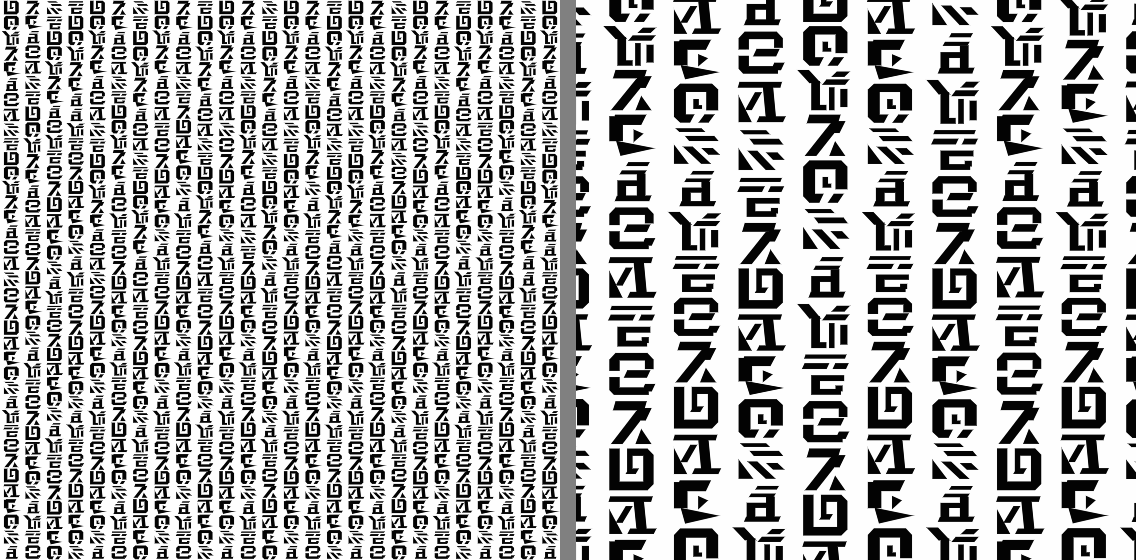
Left: the whole. Right: its middle third, enlarged.
This pattern is drawn by a three.js fragment shader. Its source:

```glsl
// Columns of angular black invented glyphs on white, 26 across and 37 down.
varying vec2 vUv;

float hash(float n) { return fract(sin(n * 12.9898) * 4375.85); }

// Box from left, bottom to right, top, leaning by slant
float bar(vec2 p, float l, float b, float r, float t, float slant) {
  vec2 q = p - 0.5 * vec2(l + r, b + t);
  q.x -= slant * q.y;
  vec2 d = abs(q) - 0.5 * vec2(r - l, t - b);
  return max(d.x * inversesqrt(1.0 + slant * slant), d.y);
}

float edge(vec2 p, vec2 a, vec2 b) {
  vec2 e = normalize(b - a);
  return dot(p - a, vec2(e.y, -e.x));
}

// Counter-clockwise triangle
float tri(vec2 p, vec2 a, vec2 b, vec2 c) {
  return max(edge(p, a, b), max(edge(p, b, c), edge(p, c, a)));
}

float join(float a, float b, float c, float d) { return min(min(a, b), min(c, d)); }

// Signed distance to one of ten glyphs, in a cell 40 units wide
float glyph(vec2 p, float kind) {
  float chamfer = (abs(p.x) + abs(p.y) - 23.0) * 0.707;
  if (kind < 0.5) { // open box with inner hook
    float d = join(bar(p, -14., -13., -7., 13., 0.), bar(p, -14., -13., 14., -7., 0.),
                   bar(p, 7., -13., 14., 13., 0.), bar(p, -3., 8., 14., 13., 0.));
    d = min(d, min(bar(p, -3., -3., 1., 10., 0.), bar(p, -3., -3., 4., 1., 0.6)));
    return max(d, (p.x + abs(p.y) - 23.0) * 0.707);
  }
  if (kind < 1.5) { // hooked arch with split foot
    float d = join(bar(p, -14., -13., -6., 13., 0.), bar(p, -14., 7., 14., 13., 0.),
                   bar(p, 6., -5., 14., 13., 0.), bar(p, -14., -13., -2., -7., 0.5));
    d = join(d, bar(p, -2., -4., 2., 3., 0.), bar(p, 0., -4., 4., -1., 0.),
             bar(p, 3., -13., 10., -7., 0.7));
    return max(d, chamfer);
  }
  if (kind < 2.5) { // forked stem with legs
    float d = join(bar(p, -14., 4., -6., 13., -0.9), bar(p, -9., -13., -3., 6., 0.),
                   bar(p, -9., -13., 1., -9., 0.), bar(p, -1., 3., 14., 7., 0.8));
    return join(d, bar(p, 2., -13., 6., 2., 0.), bar(p, 9., -11., 14., 1., 0.),
                bar(p, 5., 8., 14., 12., 1.));
  }
  if (kind < 3.5) // bent diagonal with foot
    return join(bar(p, -11., 7., 9., 13., 0.3), bar(p, -5., -13., 3., 8., 0.8),
                bar(p, 3., 1., 11., 9., 0.5),
                tri(p, vec2(2., -13.), vec2(13., -13.), vec2(6., -3.)));
  if (kind < 4.5) // crown with blade
    return join(bar(p, -14., -4., -5., 12., 0.), bar(p, -12., 6., 8., 13., 0.5),
                tri(p, vec2(-7., -13.), vec2(16., -8.), vec2(-10., -3.)),
                tri(p, vec2(1., -5.), vec2(8., 1.), vec2(1., 4.)));
  if (kind < 5.5) // small hooked body under two strokes
    return min(min(bar(p, -9., -12., -3., 1., 0.), bar(p, -3., 9., 11., 12., 0.6)),
               join(bar(p, -7., 4., 9., 7., 0.6), bar(p, 3., -12., 9., 5., 0.),
                    bar(p, -10., -12., 12., -8., 0.4), bar(p, -7., -3., 5., 1., 0.)));
  if (kind < 6.5) { // paired brackets
    float d = join(bar(p, -14., 8., 14., 13., 0.), bar(p, -14., 2., -7., 12., 0.),
                   bar(p, 8., 3., 14., 12., 0.), bar(p, -4., -2., 11., 3., 0.5));
    d = join(d, bar(p, -14., -12., 11., -7., 0.), bar(p, -14., -12., -7., -1., 0.),
             bar(p, 7., -10., 14., -5., 0.5));
    return max(d, chamfer);
  }
  if (kind < 7.5) // wedge on a base
    return min(bar(p, -14., 8., 13., 12., 0.3),
               join(bar(p, 2., -12., 9., 10., -0.1), bar(p, -2., -12., 15., -8., 0.5),
                    tri(p, vec2(-14., -12.), vec2(-5., -12.), vec2(-14., 5.)),
                    bar(p, -7., -5., -2., 6., 0.6)));
  if (kind < 8.5) // slanted strokes
    return min(bar(p, -12., 9., 5., 12., -1.),
               join(bar(p, -6., 3., 13., 7., -0.8), bar(p, -3., -12., 4., 0., -1.),
                    bar(p, 5., -6., 13., -1., -1.),
                    tri(p, vec2(-14., -12.), vec2(-4., -12.), vec2(-14., 2.))));
  // broken stripes
  float d = join(bar(p, -13., 9., 13., 12., 0.4), bar(p, -14., 3., 2., 7., 0.5),
                 bar(p, 5., 3., 14., 7., 0.5), bar(p, -9., -4., 12., 0., 0.));
  return join(d, bar(p, -9., -12., -3., -1., 0.), bar(p, -9., -12., 10., -8., 0.),
              bar(p, 6., -10., 11., -6., 0.));
}

void main() {
  // Columns drift gently in their vertical spacing
  float x = vUv.x * 26.0, column = floor(x);
  float drift = 0.2 * sin(vUv.y * 13.0 + column * 2.1) * sin(3.14159 * vUv.y);
  float y = (1.0 - vUv.y) * 37.0 + drift, row = floor(y);
  vec2 p = vec2(fract(x) - 0.525, 0.5 - fract(y)) * vec2(40.0, 1040.0 / 37.0);

  // Glyph order starts differently per column, then changes stride
  float phase = mod(column - step(3.0, column), 3.0);
  float index = row + 3.0 * phase + step(2.0, phase) * (2.0 + mod(floor(column / 3.0), 2.0));
  if (row > 6.0 + 14.0 * hash(column + 1.0)) index = 3.0 + 7.0 * index;

  // Slightly thinned ink with a smooth edge
  float soft = 0.58 * 1040.0 * fwidth(vUv.x);
  float ink = 1.0 - smoothstep(-soft, soft, glyph(p, mod(index, 10.0)) + 0.3);
  gl_FragColor = vec4(vec3(mix(0.995, 0.01, ink)), 1.0);
}
```
